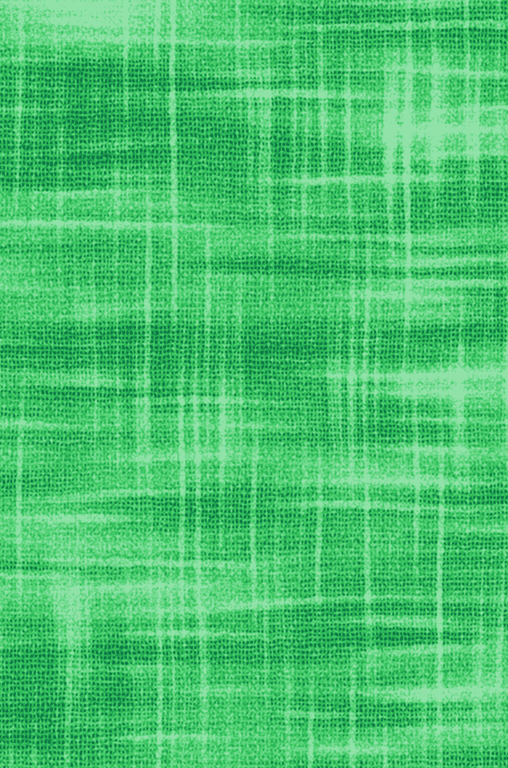
Reproduce this texture procedurally as a Shadertoy shader.

```glsl
#define WARP_COUNT 190.0    // upright threads per canvas height
#define WEFT_COUNT 146.0    // level threads per canvas height
#define BASE_TONE 0.79
#define HOLE_DEPTH 0.95
#define BAND_STRENGTH 0.42
#define SLUB_STRENGTH 0.95
#define GRAIN_SCALE 290.0
#define GRAIN_STRENGTH 0.55
#define SAMPLES 2

const float TAU = 6.2831853;

const vec3 RAMP[6] = vec3[6](
    vec3(0.05, 0.46, 0.27), vec3(0.10, 0.60, 0.31), vec3(0.16, 0.69, 0.34),
    vec3(0.20, 0.76, 0.36), vec3(0.32, 0.82, 0.46), vec3(0.43, 0.85, 0.55));

vec2 gradientAt(ivec2 cell) {
    uvec2 q = uvec2(cell) * uvec2(1597334673u, 3812015801u);
    uint h = (q.x ^ q.y) * 1597334673u;
    h = (h ^ (h >> 15)) * 2246822519u;
    h ^= h >> 13;
    float angle = TAU * float(h & 65535u) / 65536.0;
    return vec2(cos(angle), sin(angle));
}

float gradientNoise(vec2 p) {
    ivec2 cell = ivec2(floor(p));
    vec2 f = fract(p);
    vec2 w = f * f * f * (f * (f * 6.0 - 15.0) + 10.0);
    float a = dot(gradientAt(cell), f);
    float b = dot(gradientAt(cell + ivec2(1, 0)), f - vec2(1, 0));
    float c = dot(gradientAt(cell + ivec2(0, 1)), f - vec2(0, 1));
    float d = dot(gradientAt(cell + ivec2(1, 1)), f - vec2(1, 1));
    return mix(mix(a, b, w.x), mix(c, d, w.x), w.y);
}

// Sparse pale thick threads plus a mild change from thread to thread
float slub(vec2 p) {
    float n = gradientNoise(p);
    return SLUB_STRENGTH * max(n - 0.12, 0.0) + 0.16 * n;
}

float clothTone(vec2 p) {
    // Thread coordinates, bent by slow drift and small irregularity
    vec2 drift = vec2(gradientNoise(p * vec2(9, 5)), gradientNoise(p * vec2(4, 9) + 31.0));
    vec2 jitter = vec2(gradientNoise(p * 70.0 + 7.0), gradientNoise(p * 70.0 + 83.0));
    vec2 thread = p * vec2(WARP_COUNT, WEFT_COUNT) + 1.3 * drift + 0.4 * jitter;

    // Level bands of dense and loose cloth
    float band = gradientNoise(p * vec2(1.7, 13.0) + 11.3)
               + 0.65 * gradientNoise(p * vec2(5.0, 36.0) + 47.1)
               + 0.5 * gradientNoise(p * vec2(2.5, 5.0) + 73.7);

    float warpSlub = slub(vec2(thread.x * 0.5, p.y * 3.0) + 19.0);
    float weftSlub = slub(vec2(p.x * 4.5, thread.y * 0.45) + 57.0);

    // Dark holes between threads, open most in the loose bands
    vec2 gap = 0.5 + 0.5 * cos(TAU * thread);
    float looseness = smoothstep(-0.45, 0.4, -band - warpSlub - weftSlub);
    float hole = gap.x * gap.y * mix(0.25, 1.0, looseness);

    // Over and under crossings
    vec2 crossing = sin(0.5 * TAU * thread);
    float weave = 0.09 * crossing.x * crossing.y;

    float grain = gradientNoise(p * GRAIN_SCALE)
                + 0.4 * gradientNoise(p * GRAIN_SCALE * 0.45 + 91.0);

    return BASE_TONE + BAND_STRENGTH * band + warpSlub + weftSlub
         + weave + GRAIN_STRENGTH * grain - HOLE_DEPTH * hole;
}

vec3 dye(float tone) {
    float t = clamp(tone, 0.0, 1.25) * 5.0;
    int i = min(int(t), 4);
    return mix(RAMP[i], RAMP[i + 1], t - float(i));
}

void mainImage(out vec4 fragColor, in vec2 fragCoord) {
    vec3 color = vec3(0.0);
    for (int y = 0; y < SAMPLES; y++) {
        for (int x = 0; x < SAMPLES; x++) {
            vec2 offset = (vec2(x, y) + 0.5) / float(SAMPLES) - 0.5;
            color += dye(clothTone((fragCoord + offset) / iResolution.y));
        }
    }
    fragColor = vec4(color / float(SAMPLES * SAMPLES), 1.0);
}
```
